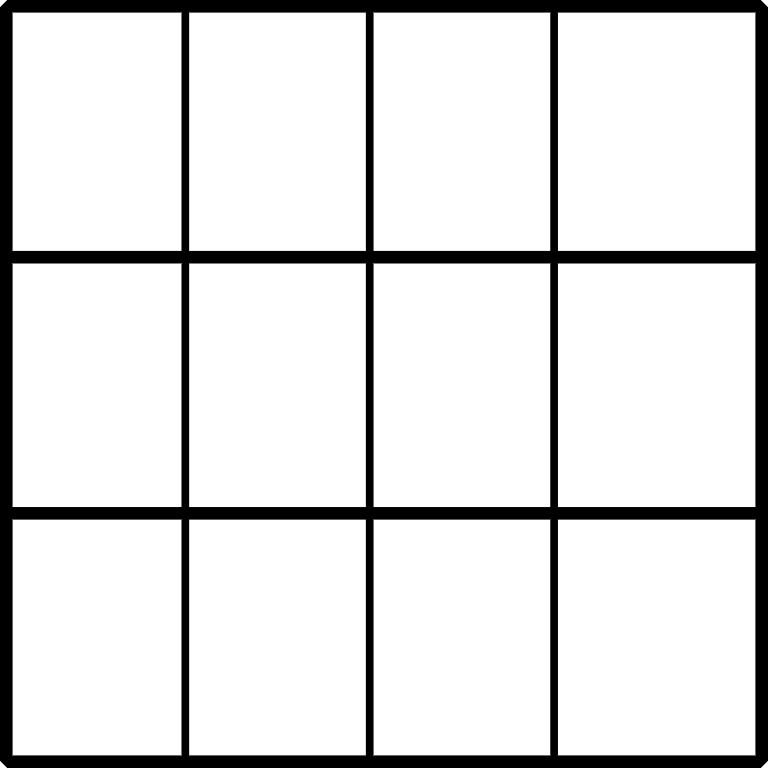
A WebGL 2 fragment shader for this pattern:

```glsl
#version 300 es
precision highp float;
// A black ruled grid on white: four columns by three rows in a heavy frame.
// Evenly spaced rules come from the distance to the nearest line index;
// the frame is an inset box whose outer corners are cut by a small bevel.

#define COLUMN_RULES 3.0
#define COLUMN_START 0.2413
#define COLUMN_STEP 0.2401
#define COLUMN_WIDTH 0.0100
#define ROW_RULES 2.0
#define ROW_START 0.3316
#define ROW_STEP 0.3335
#define ROW_WIDTH 0.0164
#define FRAME_WIDTH 0.0164
#define CORNER_BEVEL 0.0095

uniform vec2 u_resolution;
out vec4 fragColor;

const vec3 PAPER = vec3(1.0);
const vec3 INK = vec3(0.0);

// Signed distance to the nearest of count evenly spaced rules.
float ruleDistance(float x, float start, float spacing, float count, float width) {
    float index = clamp(round((x - start) / spacing), 0.0, count - 1.0);
    return abs(x - start - index * spacing) - 0.5 * width;
}

// Smooth coverage of a shape, about one pixel wide at its edge.
float coverage(float signedDistance, float pixel) {
    return clamp(0.5 - signedDistance / pixel, 0.0, 1.0);
}

void main() {
    vec2 uv = gl_FragCoord.xy / u_resolution;
    float pixel = 1.0 / min(u_resolution.x, u_resolution.y);

    // Inner rules: thin columns, heavier rows.
    float columns = ruleDistance(uv.x, COLUMN_START, COLUMN_STEP, COLUMN_RULES, COLUMN_WIDTH);
    float rows = ruleDistance(uv.y, ROW_START, ROW_STEP, ROW_RULES, ROW_WIDTH);

    // Frame along the canvas edges.
    vec2 edge = min(uv, 1.0 - uv);
    float frame = min(edge.x, edge.y) - FRAME_WIDTH;
    float ink = coverage(min(frame, min(columns, rows)), pixel);

    // Bevelled outer corners.
    float bevel = (CORNER_BEVEL - edge.x - edge.y) * inversesqrt(2.0);
    ink *= coverage(bevel, pixel);

    fragColor = vec4(mix(PAPER, INK, ink), 1.0);
}
```
